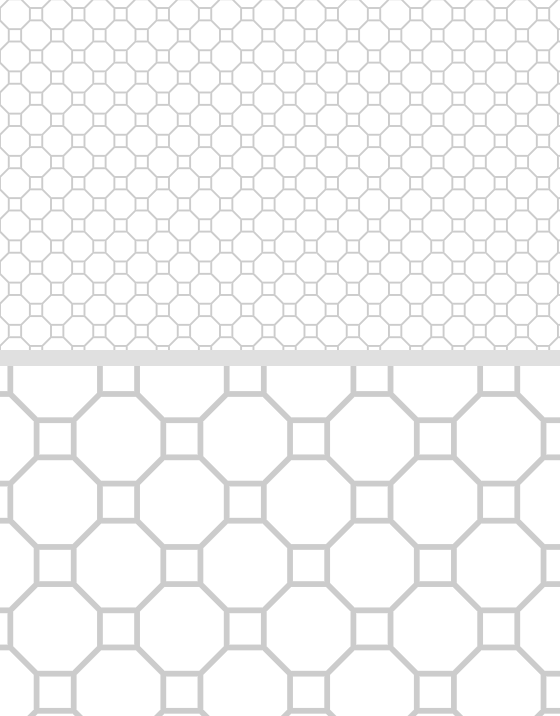
Top, the full canvas; bottom, a detail of the centre.
Give the GLSL for this pattern, as a WebGL 1 fragment shader.

```glsl
precision highp float;
// Tiling of regular octagons and small squares, drawn as thin grey outlines on white.

uniform vec2 u_resolution;

#define PERIOD 0.1207                // repeat length, in canvas heights
#define ORIGIN vec2(0.0427, 0.0542)  // centre of one square, in canvas heights
#define SIDE 0.29289                 // edge length, in periods: 1 / (2 + sqrt(2))
#define LINE_WIDTH 0.0455            // in periods
#define PAPER vec3(1.0)
#define INK vec3(0.8)

// Fold the plane around the nearest square; squares sit on cell corners and centres.
vec2 foldToSquare(vec2 p) {
  vec2 q = abs(fract(p + 0.5) - 0.5);
  return q.x + q.y > 0.5 ? 0.5 - q : q;
}

// Distance to the outline of a square centred on the origin.
float squareOutline(vec2 q, float halfSide) {
  vec2 d = q - halfSide;
  return abs(length(max(d, 0.0)) + min(max(d.x, d.y), 0.0));
}

// Distance to the diagonal edge that leaves the corner of the square.
float diagonalEdge(vec2 q, float halfSide) {
  vec2 d = q - halfSide;
  float along = max(0.5 * (d.x + d.y), 0.0);
  return length(d - along);
}

void main() {
  vec2 p = (gl_FragCoord.xy / u_resolution.y - ORIGIN) / PERIOD;
  float pixel = 1.0 / (u_resolution.y * PERIOD);

  vec2 q = foldToSquare(p);
  float halfSide = 0.5 * SIDE;
  float dist = min(squareOutline(q, halfSide), diagonalEdge(q, halfSide));

  // Line coverage across one pixel
  float line = clamp(0.5 + (0.5 * LINE_WIDTH - dist) / pixel, 0.0, 1.0);
  gl_FragColor = vec4(mix(PAPER, INK, line), 1.0);
}
```
